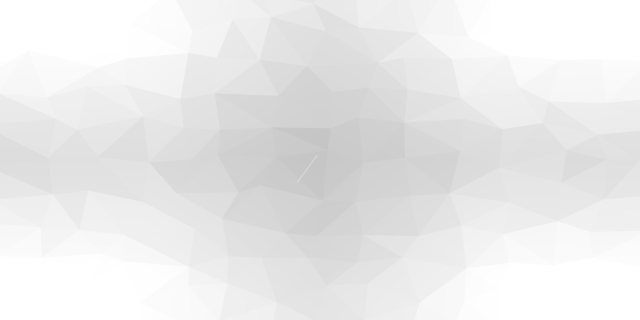
Write a WebGL 2 fragment shader that draws this background.

```glsl
#version 300 es
precision highp float;

uniform vec2 u_resolution;
out vec4 fragColor;

// Mesh, in units of the canvas height
const vec2 CELL = vec2(0.145, 0.104);
const float JITTER = 0.32;
const float SEED = 17.0;

// Shade: a horizontal band and a vertical band that add up at the centre
const float BAND_DEPTH = 0.135;
const float BAND_REACH = 0.326;
const float BAND_SWELL = 0.156;
const float SWELL_WIDTH = 0.443;
const float COLUMN_DEPTH = 0.105;
const float COLUMN_REACH = 0.547;

// Facets
const float SMOOTH_SHARE = 0.25;
const float FACET_NOISE = 0.024;

// Thin bright crease near the centre
const vec2 CREASE_START = vec2(-0.010, 0.013);
const vec2 CREASE_END = vec2(-0.070, -0.068);
const float CREASE_LIGHT = 0.06;
const float CREASE_WIDTH = 0.0016;

vec2 hash22(vec2 p) {
    vec3 q = fract(vec3(p.xyx) * vec3(0.1031, 0.1030, 0.0973));
    q += dot(q, q.yzx + 33.33);
    return fract((q.xx + q.yz) * q.zy);
}

float cross2(vec2 a, vec2 b) {
    return a.x * b.y - a.y * b.x;
}

// Mesh vertex: a grid node pushed off its place
vec2 meshVertex(vec2 node) {
    return (node + JITTER * (2.0 * hash22(node + SEED) - 1.0)) * CELL;
}

// Darkness of the smooth background
float darkness(vec2 p) {
    float swell = p.x / SWELL_WIDTH;
    float reach = BAND_REACH + BAND_SWELL * exp(-swell * swell);
    float band = BAND_DEPTH * max(1.0 - abs(p.y) / reach, 0.0);
    float column = COLUMN_DEPTH * max(1.0 - abs(p.x) / COLUMN_REACH, 0.0);
    return band + column;
}

// Signed distance to the line a-b, positive on its left
float leftOf(vec2 p, vec2 a, vec2 b) {
    return cross2(normalize(b - a), p - a);
}

float segmentDistance(vec2 p, vec2 a, vec2 b) {
    vec2 ab = b - a;
    return length(p - a - ab * clamp(dot(p - a, ab) / dot(ab, ab), 0.0, 1.0));
}

// Darkness of one counterclockwise facet in x, its coverage in y
vec2 facet(vec2 p, vec2 a, vec2 b, vec2 c, vec2 id, float pixel) {
    float inside = min(leftOf(p, a, b), min(leftOf(p, b, c), leftOf(p, c, a)));
    float coverage = smoothstep(-pixel, pixel, inside);
    float flatShade = darkness((a + b + c) / 3.0);
    float shade = mix(flatShade, darkness(p), SMOOTH_SHARE);
    float noise = FACET_NOISE * (hash22(id).x - 0.5);
    shade += noise * smoothstep(0.0, 0.04, flatShade);
    return vec2(shade * coverage, coverage);
}

void main() {
    vec2 p = (gl_FragCoord.xy - 0.5 * u_resolution) / u_resolution.y;
    float pixel = 0.7 / u_resolution.y;
    vec2 home = floor(p / CELL);

    // Blend the facets of the nearby cells by coverage
    vec2 sum = vec2(darkness(p), 1.0) * 0.0001;
    for (int y = -1; y <= 1; y++) {
        for (int x = -1; x <= 1; x++) {
            vec2 node = home + vec2(x, y);
            vec2 a = meshVertex(node);
            vec2 b = meshVertex(node + vec2(1.0, 0.0));
            vec2 c = meshVertex(node + vec2(1.0, 1.0));
            vec2 d = meshVertex(node + vec2(0.0, 1.0));
            vec2 id = node + 71.3;
            // Split each cell along its shorter diagonal
            if (distance(a, c) < distance(b, d)) {
                sum += facet(p, a, b, c, id, pixel);
                sum += facet(p, a, c, d, id + 40.7, pixel);
            } else {
                sum += facet(p, a, b, d, id, pixel);
                sum += facet(p, b, c, d, id + 40.7, pixel);
            }
        }
    }
    float grey = 1.0 - sum.x / sum.y;

    // Crease
    float crease = segmentDistance(p, CREASE_START, CREASE_END);
    grey += CREASE_LIGHT * (1.0 - smoothstep(0.0, CREASE_WIDTH + pixel, crease));

    fragColor = vec4(vec3(clamp(grey, 0.0, 1.0)), 1.0);
}
```
